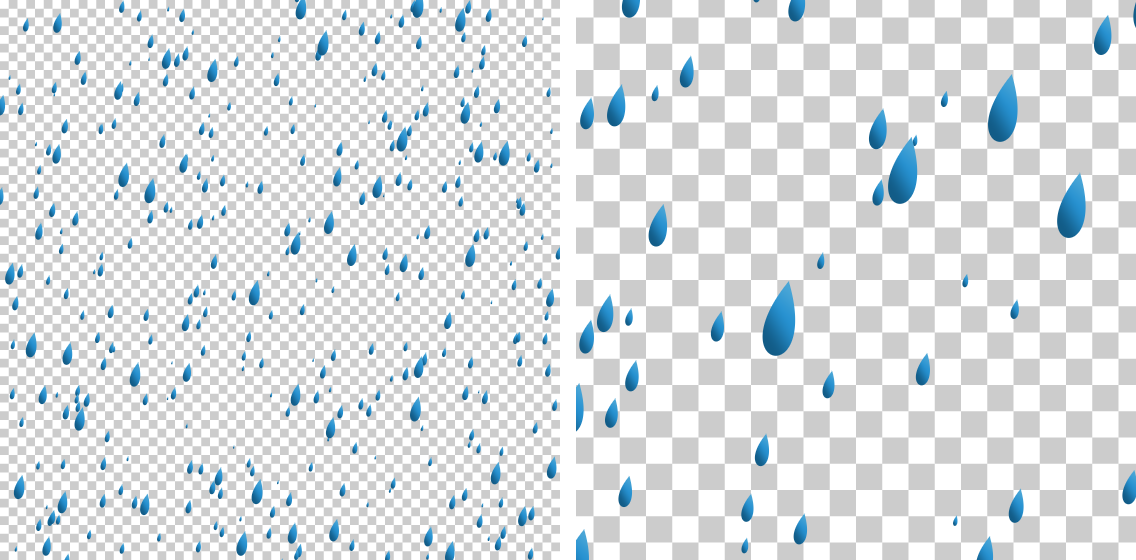
Left, the full canvas; right, a detail of the centre.
Reproduce this pattern procedurally as a WebGL 1 fragment shader.

```glsl
precision highp float;

uniform vec2 u_resolution;

const vec3 TILE_WHITE = vec3(1.0);
const vec3 TILE_GREY = vec3(0.8);
const vec3 DROP_DEEP = vec3(0.07, 0.36, 0.53);
const vec3 DROP_BLUE = vec3(0.15, 0.57, 0.82);
const vec3 DROP_LIGHT = vec3(0.36, 0.69, 0.85);

const float TILE_PAIRS = 32.0;   // grey and white pairs across the canvas
const float DROP_LEAN = 0.2;     // tilt of the tip to the right, in radians
const float DROP_GIRTH = 0.53;   // width factor relative to length

// Per layer: cells across, chance of a drop, shortest and longest drop
const vec4 LARGE_DROPS = vec4(9.0, 0.52, 0.030, 0.046);
const vec4 SMALL_DROPS = vec4(14.0, 0.52, 0.015, 0.026);
const vec4 TINY_DROPS = vec4(12.0, 0.42, 0.005, 0.012);

vec4 hash4(vec3 seed) {
  vec4 p = fract(seed.xyzx * vec4(0.1031, 0.1030, 0.0973, 0.1099));
  p += dot(p, p.wzxy + 33.33);
  return fract((p.xxyz + p.yzzw) * p.zywx);
}

// Positive in even tiles and negative in odd ones, with a one pixel ramp
float tileSign(float x, float pixel) {
  float edge = abs(fract(x * TILE_PAIRS - 0.25) - 0.5) - 0.25;
  return clamp(2.0 * edge / (pixel * TILE_PAIRS), -1.0, 1.0);
}

// Teardrop of unit length: round foot at y = 0, pointed tip at y = 1
float dropDistance(vec2 p) {
  float girth2 = DROP_GIRTH * DROP_GIRTH;
  float taper = 1.0 - p.y;
  float field = p.x * p.x - girth2 * p.y * taper * taper;
  vec2 slope = vec2(2.0 * p.x, girth2 * taper * (1.0 - 3.0 * p.y));
  return max(field / max(length(slope), 1e-4), p.y - 1.0);
}

// Deep at the lower left, blue at the right, pale towards the tip
vec3 dropColor(vec2 p) {
  vec3 body = mix(DROP_DEEP, DROP_BLUE, smoothstep(0.0, 0.65, p.y + 1.1 * p.x));
  return mix(body, DROP_LIGHT, 0.7 * smoothstep(0.5, 1.0, p.y + 0.6 * p.x));
}

// Scatters one size class of drops over a jittered grid
vec3 addDrops(vec3 color, vec2 uv, vec4 layer, float seed, float pixel) {
  vec2 home = floor(uv * layer.x);
  float c = cos(DROP_LEAN);
  float s = sin(DROP_LEAN);
  for (int j = -1; j <= 1; j++) {
    for (int i = -1; i <= 1; i++) {
      vec2 cell = home + vec2(float(i), float(j));
      vec4 rnd = hash4(vec3(cell + 17.0, seed));
      float size = mix(layer.z, layer.w, rnd.z);
      vec2 p = (uv - (cell + rnd.xy) / layer.x) / size;
      p = vec2(c * p.x - s * p.y, s * p.x + c * p.y) + vec2(0.0, 0.4);
      float cover = clamp(0.5 - dropDistance(p) * size / pixel, 0.0, 1.0);
      color = mix(color, dropColor(p), cover * step(rnd.w, layer.y));
    }
  }
  return color;
}

void main() {
  float pixel = 1.0 / min(u_resolution.x, u_resolution.y);
  vec2 uv = gl_FragCoord.xy * pixel;

  // Checkerboard
  float even = 0.5 + 0.5 * tileSign(uv.x, pixel) * tileSign(uv.y, pixel);
  vec3 color = mix(TILE_WHITE, TILE_GREY, even);

  // Rain, from the finest drops to the largest
  color = addDrops(color, uv, TINY_DROPS, 11.0, pixel);
  color = addDrops(color, uv, SMALL_DROPS, 23.0, pixel);
  color = addDrops(color, uv, SMALL_DROPS, 37.0, pixel);
  color = addDrops(color, uv, LARGE_DROPS, 53.0, pixel);

  gl_FragColor = vec4(color, 1.0);
}
```
